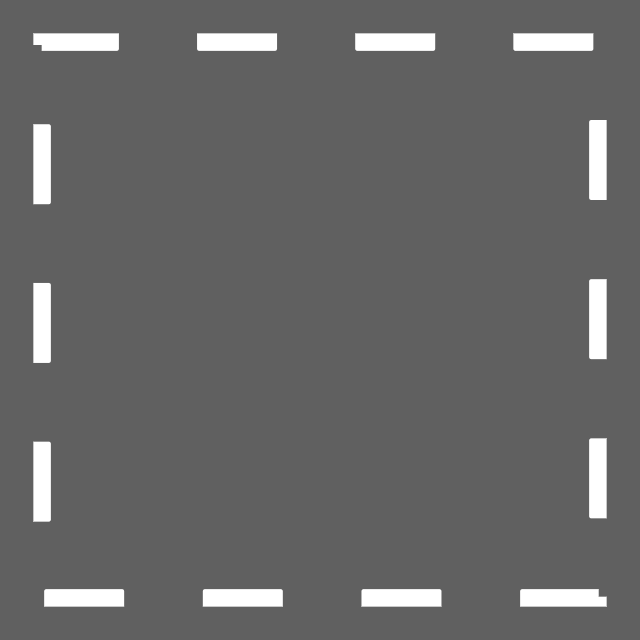
Reproduce this background procedurally as a Shadertoy shader.

```glsl
// Signed distance to a rectangle with rounded corners
float boxDistance(vec2 p, vec2 halfSize, float radius) {
    vec2 d = abs(p) - halfSize + radius;
    return length(max(d, 0.0)) + min(max(d.x, d.y), 0.0) - radius;
}

// Row of dashes: x runs along the row, y points toward the canvas centre
float dashRow(vec2 p, float firstCentre, float spacing, float count) {
    float index = clamp(round((p.x - firstCentre) / spacing), 0.0, count - 1.0);
    p.x -= firstCentre + index * spacing;
    float radius = p.y > 0.0 ? 0.0035 : 0.0; // only inner corners are rounded
    return boxDistance(p, vec2(0.0625, 0.0137), radius);
}

void mainImage(out vec4 fragColor, in vec2 fragCoord) {
    vec2 uv = fragCoord / iResolution.xy;
    float pixel = 1.0 / min(iResolution.x, iResolution.y);
    float inset = 0.0658;

    // Four dashed sides
    float top = dashRow(vec2(uv.x, 1.0 - inset - uv.y), 0.1233, 0.2471, 4.0);
    float bottom = dashRow(vec2(uv.x, uv.y - inset), 0.1315, 0.2479, 4.0);
    float left = dashRow(vec2(uv.y, uv.x - inset), 0.2474, 0.248, 3.0);
    float right = dashRow(vec2(uv.y, 1.0 - inset - uv.x), 0.2526, 0.2487, 3.0);

    // Stepped ends at two opposite corners
    top = max(top, 0.0651 - uv.x);
    bottom = max(bottom, uv.x - 0.9355);
    float topStep = boxDistance(uv - vec2(0.0592, 0.9388), vec2(0.0071, 0.0091), 0.0);
    float bottomStep = boxDistance(uv - vec2(0.9401, 0.0599), vec2(0.0078), 0.0);

    float dashes = min(min(top, bottom), min(left, right));
    dashes = min(dashes, min(topStep, bottomStep));

    // White dashes over flat grey
    float coverage = clamp(0.5 - dashes / pixel, 0.0, 1.0);
    vec3 grey = vec3(0.3765);
    fragColor = vec4(mix(grey, vec3(1.0), coverage), 1.0);
}
```
